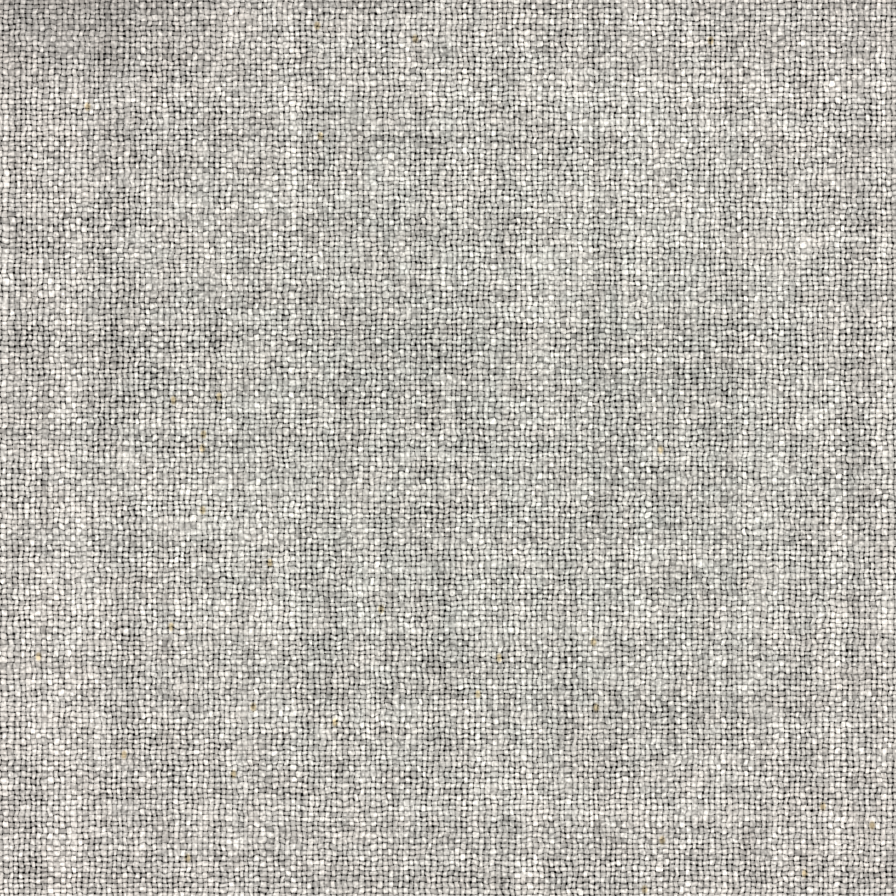
Reproduce this texture procedurally as a Shadertoy shader.

```glsl
float hash(vec2 p) {
    vec3 q = fract(vec3(p.xyx) * 0.1031);
    q += dot(q, q.yzx + 33.33);
    return fract((q.x + q.y) * q.z);
}

float noise(vec2 p) {
    vec2 i = floor(p), f = fract(p);
    f = f * f * (3.0 - 2.0 * f);
    return mix(mix(hash(i), hash(i + vec2(1, 0)), f.x),
               mix(hash(i + vec2(0, 1)), hash(i + vec2(1, 1)), f.x), f.y);
}

// Half-width of a yarn, swelling into slubs along its length
float yarnWidth(float yarn, float along, float seed) {
    float swell = noise(vec2(yarn + seed, along * 110.0));
    float slub = smoothstep(0.74, 0.95, noise(vec2(yarn + seed * 2.0, along * 22.0)));
    return 0.23 + 0.08 * hash(vec2(yarn, seed)) + 0.14 * swell + 0.16 * slub;
}

vec3 linen(vec2 uv) {
    // Uneven yarn spacing and slight wobble
    vec2 p = uv * vec2(156.0, 162.0);
    p.x += 0.7 * noise(uv * vec2(42.0, 5.0)) + 0.45 * noise(uv * vec2(90.0, 125.0) + 17.0);
    p.y += 0.7 * noise(uv * vec2(5.0, 42.0) + 50.0) + 0.45 * noise(uv * vec2(125.0, 90.0) + 90.0);
    vec2 cell = floor(p) + 20.0, f = fract(p) - 0.5;

    // Plain weave: warp and weft alternate on top
    bool warpOnTop = mod(cell.x + cell.y, 2.0) < 0.5;
    float warpWidth = yarnWidth(cell.x, uv.y, 211.0) + 0.02;
    float weftWidth = yarnWidth(cell.y, uv.x, 467.0);
    float across = warpOnTop ? f.x : f.y;
    float along = warpOnTop ? f.y : f.x;
    float topWidth = (warpOnTop ? warpWidth : weftWidth) * 1.1;
    float underWidth = warpOnTop ? weftWidth : warpWidth;

    // Rounded upper yarn over a lower yarn, dark holes only at the corners
    float profile = sqrt(max(0.0, 1.0 - across * across / (topWidth * topWidth)));
    float top = 0.42 + 0.23 * cos(2.6 * along) + 0.20 * profile;
    top += warpOnTop ? 0.03 : -0.03;
    float under = mix(0.17, 0.55, 1.0 - smoothstep(underWidth - 0.1, underWidth + 0.1, abs(along)));
    float tone = mix(top, under, smoothstep(topWidth - 0.1, topWidth + 0.1, abs(across)));

    // Variation of single stitches, whole yarns and twisted fibres
    float yarn = warpOnTop ? hash(vec2(cell.x, 71.0)) : hash(vec2(cell.y, 139.0));
    tone *= 0.88 + 0.15 * hash(cell) + 0.10 * yarn;
    vec2 twist = uv * 420.0 + uv.yx * vec2(160.0, -160.0);
    tone += 0.26 * (noise(twist) - 0.5);
    tone += 0.12 * (noise(uv * 240.0 + 11.0) - 0.5);

    // Streaks along both yarn directions and soft patches
    tone += 0.06 * (noise(uv * vec2(60.0, 3.5) + 31.0) - 0.5);
    tone += 0.05 * (noise(uv * vec2(4.0, 70.0) + 63.0) - 0.5);
    tone += 0.03 * (noise(uv * vec2(30.0, 34.0) + 8.0) - 0.5);

    // Cool grey centre, warmer edges, shadowed upper left corner
    float edge = smoothstep(0.15, 0.75, length(uv - vec2(0.55, 0.52)));
    vec3 tint = mix(vec3(0.998, 1.0, 0.965), vec3(1.015, 0.993, 0.965), edge);
    tint = mix(tint, vec3(1.025, 0.985, 0.945), 0.5 * noise(uv * 60.0 + 5.0));
    float corner = length((uv - vec2(0.06, 1.0)) * vec2(1.0, 1.8));
    tone *= 1.0 - 0.14 * (1.0 - smoothstep(0.03, 0.24, corner));
    vec3 color = tone * tint;

    // Sparse straw flecks caught in the cloth
    vec2 grid = uv * 55.0, fleckCell = floor(grid);
    vec2 center = 0.3 + 0.4 * vec2(hash(fleckCell + 7.0), hash(fleckCell + 91.0));
    float fleck = step(0.991, hash(fleckCell + 300.0));
    fleck *= 1.0 - smoothstep(0.08, 0.26, length((fract(grid) - center) * vec2(1.0, 0.7)));
    return mix(color, color * vec3(0.92, 0.85, 0.70), 0.8 * fleck);
}

void mainImage(out vec4 fragColor, in vec2 fragCoord) {
    // Supersampling keeps the fine weave smooth
    vec3 sum = vec3(0.0);
    for (int y = 0; y < 3; y++) {
        for (int x = 0; x < 3; x++) {
            vec2 offset = (vec2(x, y) - 1.0) / 3.0;
            sum += linen((fragCoord + offset) / iResolution.y);
        }
    }
    vec3 color = sum / 9.0;
    color = 0.66 + 1.12 * (color - 0.64);
    fragColor = vec4(clamp(color, 0.0, 1.0), 1.0);
}
```
